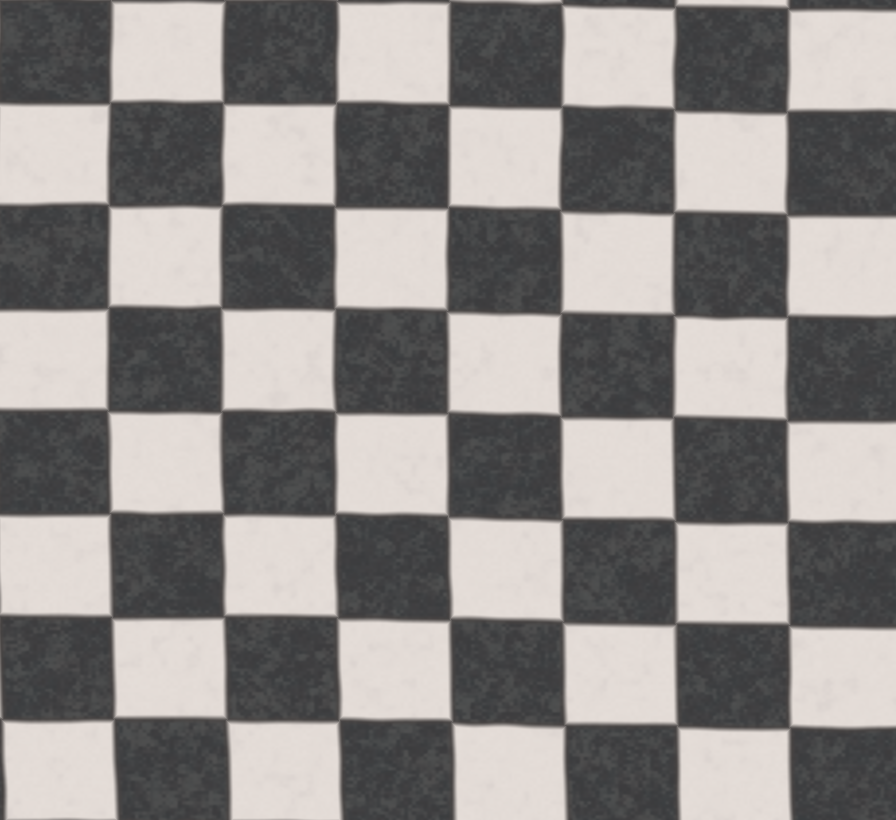
Reproduce this pattern procedurally as a WebGL 2 fragment shader.

```glsl
#version 300 es
precision highp float;
// Printed checkerboard cloth: dark and cream cells on a slightly bent grid.
// A continuous distance to the nearest cell edge gives soft ink borders that
// join at the corners; value noise adds edge wobble, mottling and fibre grain.

uniform vec2 u_resolution;
out vec4 fragColor;

// Lengths are in units of the canvas height.
const vec2 CELL = vec2(0.1379, 0.1254);
const float GRID_LEFT = -0.0054;             // left edge of the first column
const vec2 INK_SPREAD = vec2(0.0011, 0.0025); // ink creep into the cream cells
const float EDGE_BLUR = 0.0043;
const float EDGE_WOBBLE = 0.0024;
const float BOW_LEFT = 0.031;                // column curvature at each side
const float BOW_RIGHT = 0.014;
const float BOW_CENTRE = 0.38;
const float SAG = 0.0114;                    // drop of the rows to the right

const vec3 CREAM = vec3(0.892, 0.862, 0.842);
const vec3 CREAM_SHADE = vec3(0.845, 0.815, 0.800);
const vec3 INK = vec3(0.245, 0.249, 0.256);
const vec3 INK_FADED = vec3(0.300, 0.298, 0.298);
const vec3 INK_RIM = vec3(0.290, 0.268, 0.260);

float hash(vec2 p) {
    vec3 q = fract(vec3(p.xyx) * 0.1031);
    q += dot(q, q.yzx + 33.33);
    return fract((q.x + q.y) * q.z);
}

float noise(vec2 p) {
    vec2 i = floor(p);
    vec2 f = fract(p);
    f = f * f * (3.0 - 2.0 * f);
    float low = mix(hash(i), hash(i + vec2(1.0, 0.0)), f.x);
    float high = mix(hash(i + vec2(0.0, 1.0)), hash(i + 1.0), f.x);
    return mix(low, high, f.y);
}

// Cell coordinates on the bent cloth, with row zero at the top.
vec2 clothGrid(vec2 p) {
    float bow = mix(BOW_LEFT, BOW_RIGHT, clamp(p.x, 0.0, 1.0));
    float fromCentre = p.y - BOW_CENTRE;
    p.x -= GRID_LEFT + bow * fromCentre * fromCentre;
    p.y -= SAG * smoothstep(0.28, 1.08, p.x);
    vec2 wobble = vec2(noise(p * 26.0 + 7.0), noise(p * 26.0 + 61.0)) - 0.5;
    return (p + EDGE_WOBBLE * wobble) / CELL;
}

// Signed distance to the ink border: positive in ink, negative in cream.
float inkDistance(vec2 grid) {
    vec2 id = floor(grid);
    vec2 toEdge = (0.5 - abs(fract(grid) - 0.5)) * CELL;
    bool isCream = mod(id.x + id.y, 2.0) > 0.5;
    vec2 d = INK_SPREAD + (isCream ? -toEdge : toEdge);
    return isCream ? max(d.x, d.y) : min(d.x, d.y);
}

void main() {
    vec2 p = gl_FragCoord.xy / u_resolution.y;
    p.y = 1.0 - p.y;

    float d = inkDistance(clothGrid(p));
    float blur = max(EDGE_BLUR, 0.75 / u_resolution.y);
    float ink = smoothstep(-blur, blur, d);

    // Broad blotches and fine fibre grain
    float blotch = noise(p * 42.0 + 13.0);
    float mottle = noise(p * 95.0 + 29.0);
    float grain = noise(p * vec2(210.0, 240.0));
    float wear = 0.35 * blotch + 0.4 * mottle + 0.25 * grain;

    vec3 cream = mix(CREAM, CREAM_SHADE, 0.8 * smoothstep(0.5, 1.0, wear));
    cream += 0.012 * (grain - 0.5);

    vec3 dye = mix(INK, INK_FADED, smoothstep(0.38, 0.78, wear));
    dye += 0.028 * (grain - 0.5);
    dye += 0.012 * (mottle - 0.5) * vec3(-1.0, 0.4, 0.6);

    // Warm rim along the ink borders
    float rim = 1.0 - smoothstep(0.002, 0.009, abs(d));
    dye = mix(dye, INK_RIM, 0.7 * rim);

    fragColor = vec4(mix(cream, dye, ink), 1.0);
}
```
